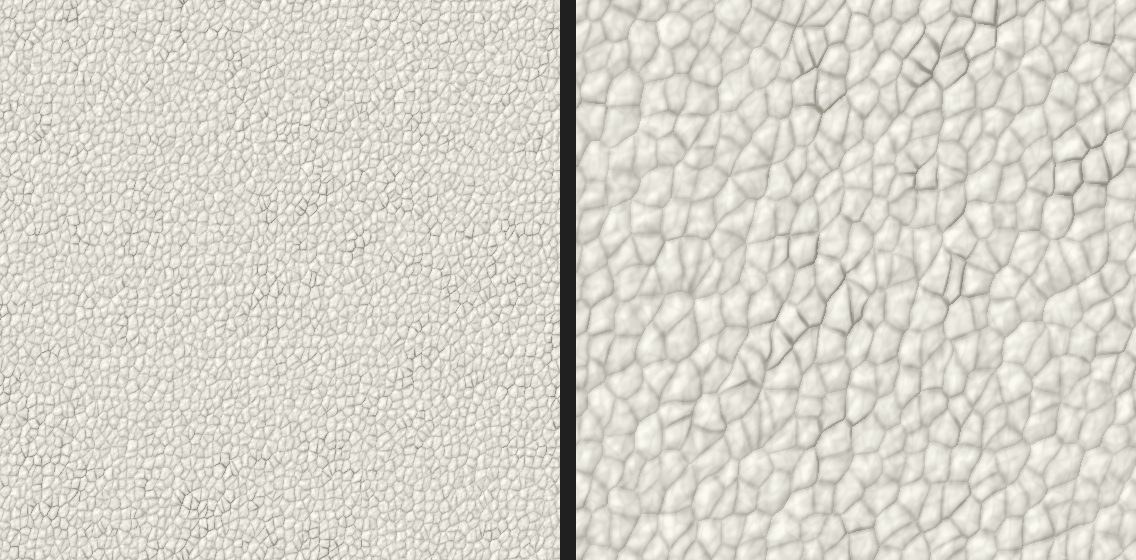
Left, the full canvas; right, a detail of the centre.
Reproduce this texture procedurally as a three.js fragment shader.

```glsl
// Pale pebbled leather: a wrapped Voronoi grain with steep, softly domed pebbles,
// lit from the left, split by thin broken creases and roughened by fine
// wrinkles and flecks. Every layer repeats a whole number of times.

varying vec2 vUv;

const vec2 GRAIN_COUNT = vec2(65.0, 55.0);    // pebbles across and up
const vec2 WRINKLE_COUNT = vec2(112.0, 92.0); // fine wrinkle cells
const float JITTER = 0.86;
const float SLANT = 0.24;                     // lean of the pebbles
const float STRETCH = 0.88;                   // below 1 lengthens them upwards
const vec2 LIGHT_DIR = vec2(-0.84, 0.54);

const float BASE_TONE = 0.585;
const float DOME_GAIN = 0.25;
const float SLOPE_GAIN = 0.33;
const float CREASE_GAIN = 0.34;
const float WRINKLE_GAIN = 0.11;
const float ROUGH_GAIN = 0.46;
const float CREASE_WIDTH = 0.14;              // in pebble widths
const float PIT_STRENGTH = 0.55;

const vec3 SHADOW_COLOR = vec3(0.680, 0.670, 0.635);
const vec3 LIGHT_COLOR = vec3(0.970, 0.967, 0.931);
const vec3 PIT_COLOR = vec3(0.47, 0.46, 0.39);

float hash(vec2 p) {
  return fract(sin(dot(p, vec2(127.1, 311.7))) * 43758.5453);
}

vec2 hash2(vec2 p) {
  return vec2(hash(p), hash(p + vec2(37.3, 17.9)));
}

// Value noise with n cells per side, wrapping at the borders.
float wrapNoise(vec2 uv, float n) {
  vec2 p = uv * n;
  vec2 i = floor(p);
  vec2 f = fract(p);
  f = f * f * (3.0 - 2.0 * f);
  vec2 lo = mod(i, n);
  vec2 hi = mod(i + 1.0, n);
  return mix(mix(hash(lo), hash(vec2(hi.x, lo.y)), f.x),
             mix(hash(vec2(lo.x, hi.y)), hash(hi), f.x), f.y);
}

// Offset to the centre of a wrapped cell, measured in the slanted metric.
vec2 toCentre(vec2 cell, vec2 p, vec2 count) {
  vec2 jitter = (hash2(mod(cell, count)) - 0.5) * JITTER + 0.5;
  vec2 r = cell + jitter - p;
  return vec2(r.x - SLANT * r.y, r.y * STRETCH);
}

// Returns distance to the cell border, offset to the centre, and a cell id.
vec4 pebbles(vec2 uv, vec2 count) {
  vec2 p = uv * count;
  vec2 home = floor(p);
  vec2 nearest = vec2(0.0);
  vec2 nearCell = home;
  float best = 8.0;
  for (int y = -1; y <= 1; y++) {
    for (int x = -1; x <= 1; x++) {
      vec2 cell = home + vec2(float(x), float(y));
      vec2 r = toCentre(cell, p, count);
      float d = dot(r, r);
      if (d < best) {
        best = d;
        nearest = r;
        nearCell = cell;
      }
    }
  }
  float edge = 8.0;
  for (int y = -2; y <= 2; y++) {
    for (int x = -2; x <= 2; x++) {
      vec2 r = toCentre(nearCell + vec2(float(x), float(y)), p, count);
      vec2 gap = r - nearest;
      if (dot(gap, gap) > 0.0001) {
        edge = min(edge, dot(0.5 * (r + nearest), normalize(gap)));
      }
    }
  }
  return vec4(max(edge, 0.0), nearest, hash(mod(nearCell, count) + 5.3));
}

// Wrapped noise lit as a relief.
float relief(vec2 uv, float n) {
  return wrapNoise(uv - LIGHT_DIR * 0.4 / n, n) - wrapNoise(uv + LIGHT_DIR * 0.4 / n, n);
}

void main() {
  // Uneven grain: slight drift plus a small wobble of the creases
  vec2 drift = vec2(wrapNoise(vUv, 9.0), wrapNoise(vUv + 0.37, 9.0)) - 0.5;
  vec2 wobble = vec2(wrapNoise(vUv, 83.0), wrapNoise(vUv + 0.61, 83.0)) - 0.5;
  vec2 uv = vUv + 0.010 * drift + 0.004 * wobble;

  // Pebbles and creases
  vec4 grain = pebbles(uv, GRAIN_COUNT);
  float dome = smoothstep(0.0, 0.38, grain.x);
  float slope = -dot(grain.yz, LIGHT_DIR);
  float crease = 1.0 - smoothstep(0.0, CREASE_WIDTH, grain.x);
  float patches = wrapNoise(vUv + 0.13, 8.0);
  float local = wrapNoise(vUv + 0.29, 47.0);
  float depth = 0.45 + 0.2 * patches + 0.6 * local;

  // Fine wrinkles and flecks
  vec4 fine = pebbles(uv + 0.003 * wobble.yx, WRINKLE_COUNT);
  float wrinkle = 1.0 - smoothstep(0.0, 0.2, fine.x);
  float rough = 0.5 * relief(vUv, 131.0) + 0.6 * relief(vUv + 0.47, 223.0);

  // Lighting
  float tone = BASE_TONE + DOME_GAIN * dome + SLOPE_GAIN * slope;
  tone += 0.06 * (grain.w - 0.5) + ROUGH_GAIN * rough;
  tone -= CREASE_GAIN * crease * depth + WRINKLE_GAIN * (wrinkle - 0.35);
  vec3 color = mix(SHADOW_COLOR, LIGHT_COLOR, clamp(tone, -0.1, 1.05));

  // Short deep pits on the shaded side of the strongest creases
  float pit = (1.0 - smoothstep(0.02, 0.13, grain.x)) * smoothstep(0.9, 1.15, depth);
  color = mix(color, PIT_COLOR, PIT_STRENGTH * pit * smoothstep(0.2, -0.3, slope));
  gl_FragColor = vec4(color, 1.0);
}
```
